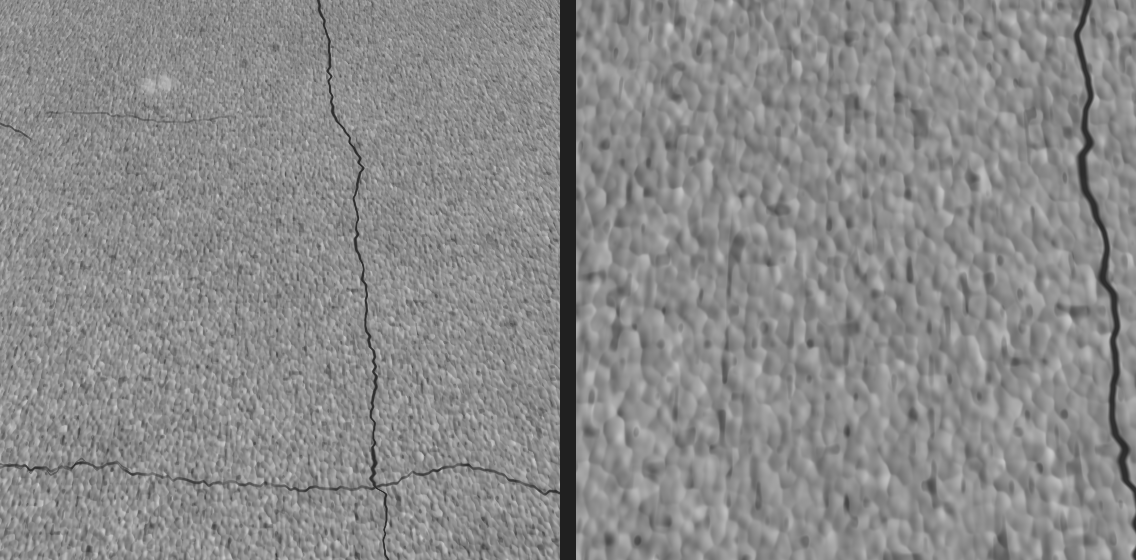
Left: the whole. Right: its middle third, enlarged.
Give the GLSL for this texture, as a three.js fragment shader.

```glsl
varying vec2 vUv;

const float BASE_TONE = 0.552;
const float CRACK_TONE = 0.14;
const float HORIZON = 2.1;
const vec2 STONE_DENSITY = vec2(270.0, 200.0);
const vec2 LIGHT_DIR = vec2(0.9, 0.4);

float hash(vec2 p) {
  vec3 q = fract(vec3(p.xyx) * 0.1031);
  q += dot(q, q.yzx + 33.33);
  return fract((q.x + q.y) * q.z);
}

vec2 hash2(vec2 p) {
  return vec2(hash(p), hash(p + 57.3));
}

float noise(vec2 p) {
  vec2 i = floor(p);
  vec2 f = fract(p);
  f = f * f * (3.0 - 2.0 * f);
  float low = mix(hash(i), hash(i + vec2(1.0, 0.0)), f.x);
  float high = mix(hash(i + vec2(0.0, 1.0)), hash(i + 1.0), f.x);
  return mix(low, high, f.y);
}

// Softly blended cells: random stone tones lit from one side
float stones(vec2 p, vec2 light) {
  vec2 cell = floor(p);
  float total = 0.0;
  float weight = 0.0;
  for (int y = -1; y <= 1; y++) {
    for (int x = -1; x <= 1; x++) {
      vec2 id = cell + vec2(float(x), float(y));
      vec2 d = p - id - 0.05 - 0.9 * hash2(id);
      float w = exp(-6.0 * dot(d, d));
      float shade = hash(id + 11.7);
      float glint = 0.45 * pow(shade, 14.0);
      total += w * (0.7 * (shade - 0.5) + glint + 0.8 * dot(d, light));
      weight += w;
    }
  }
  return total / weight;
}

// Relief of a bumpy surface lit from one side
float relief(vec2 p, vec2 light) {
  return noise(p) - noise(p + 0.8 * light);
}

// Jagged sideways drift of a crack along its length
float wander(float t, float seed) {
  float broad = noise(vec2(t * 34.0, seed)) - 0.5;
  float fine = noise(vec2(t * 110.0, seed + 5.0)) - 0.5;
  return 0.009 * broad + 0.006 * fine;
}

float crackLine(float offset, float width) {
  return 1.0 - smoothstep(width * 0.2, width, abs(offset));
}

float span(float t, float start, float end) {
  return smoothstep(start, start + 0.02, t) * (1.0 - smoothstep(end - 0.02, end, t));
}

float uprightPath(float y) {
  return 0.569 + 0.018 * smoothstep(1.0, 0.93, y)
    + 0.063 * smoothstep(0.83, 0.69, y) - 0.012 * smoothstep(0.70, 0.65, y)
    + 0.020 * smoothstep(0.56, 0.47, y) + 0.008 * smoothstep(0.42, 0.32, y)
    + 0.020 * smoothstep(0.136, 0.115, y);
}

float crossPath(float x) {
  return 0.166 - 0.026 * smoothstep(0.2, 0.32, x) - 0.014 * smoothstep(0.45, 0.57, x)
    + 0.037 * smoothstep(0.62, 0.80, x) - 0.045 * smoothstep(0.86, 1.0, x);
}

float cracks(vec2 uv) {
  float upWidth = 0.0026 + 0.002 * noise(vec2(uv.y * 40.0, 3.0));
  upWidth += 0.002 * span(uv.y, 0.125, 0.21) - 0.0006 * smoothstep(0.14, 0.12, uv.y);
  float upright = 0.9 * crackLine(uv.x - uprightPath(uv.y) - wander(uv.y, 1.0), upWidth);

  float crossY = crossPath(uv.x) + 1.2 * wander(uv.x, 20.0);
  float broken = 0.25 + 0.65 * noise(vec2(uv.x * 60.0, 8.0));
  float across = broken * crackLine(uv.y - crossY, 0.004);
  float strand = crossY + 1.4 * wander(uv.x, 31.0);
  across = max(across, 0.4 * crackLine(uv.y - strand, 0.003) * span(uv.x, -0.03, 0.24));

  float hairY = 0.797 - 0.016 * smoothstep(0.16, 0.32, uv.x) + 0.009 * smoothstep(0.33, 0.42, uv.x);
  float hair = 0.28 * crackLine(uv.y - hairY - 0.6 * wander(uv.x, 41.0), 0.003);
  hair *= span(uv.x, 0.07, 0.43) * (0.5 + 0.8 * noise(vec2(uv.x * 50.0, 6.0)));
  float edgeY = 0.782 - 0.5 * uv.x + 0.6 * wander(uv.x, 52.0);
  float edge = 0.6 * crackLine(uv.y - edgeY, 0.0034) * span(uv.x, -0.03, 0.065);
  return max(max(upright, across), max(hair, edge));
}

float blot(vec2 uv, vec2 center, vec2 radius) {
  vec2 d = (uv - center) / radius;
  return 1.0 - smoothstep(0.35, 1.2, length(d) + 0.5 * (noise(uv * 110.0) - 0.5));
}

float stains(vec2 uv) {
  float sum = 0.0;
  for (int i = 0; i < 18; i++) {
    vec2 seed = vec2(float(i) * 3.7, 91.0);
    vec2 center = vec2(0.0, 0.3) + vec2(1.0, 0.65) * hash2(seed);
    vec2 radius = vec2(0.012, 0.009) * (0.7 + 0.7 * hash(seed + 4.0));
    sum += blot(uv, center, radius) * (0.3 + 0.7 * hash(seed + 8.0));
  }
  return min(sum, 1.0);
}

void main() {
  // Stones shrink with distance
  float depth = HORIZON - vUv.y;
  vec2 ground = vec2((vUv.x - 0.5) / depth, -log(depth)) * STONE_DENSITY + 300.0;
  float grain = 0.17 * stones(ground, LIGHT_DIR) + 0.14 * relief(ground * 1.15 + 40.0, LIGHT_DIR);
  grain -= 0.13 * smoothstep(0.72, 0.95, noise(ground * vec2(1.1, 0.8) + 90.0));
  grain *= mix(1.1, 0.75, vUv.y);

  // Pale patches hide part of the grain
  float pale = max(blot(vUv, vec2(0.268, 0.847), vec2(0.013, 0.017)),
                   blot(vUv, vec2(0.296, 0.849), vec2(0.015, 0.016)));
  float faint = max(blot(vUv, vec2(0.602, 0.69), vec2(0.014)),
                    blot(vUv, vec2(0.672, 0.69), vec2(0.013)));
  float tone = BASE_TONE + grain * (1.0 - 0.6 * pale) + 0.14 * pale + 0.06 * faint;

  // Broad mottling and stains
  tone += 0.025 * (noise(vUv * 5.0) - 0.5) + 0.03 * (noise(vUv * vec2(17.0, 24.0)) - 0.5);
  tone -= 0.12 * stains(vUv);

  tone = mix(tone, CRACK_TONE, cracks(vUv));
  gl_FragColor = vec4(vec3(clamp(tone, 0.0, 1.0)), 1.0);
}
```
